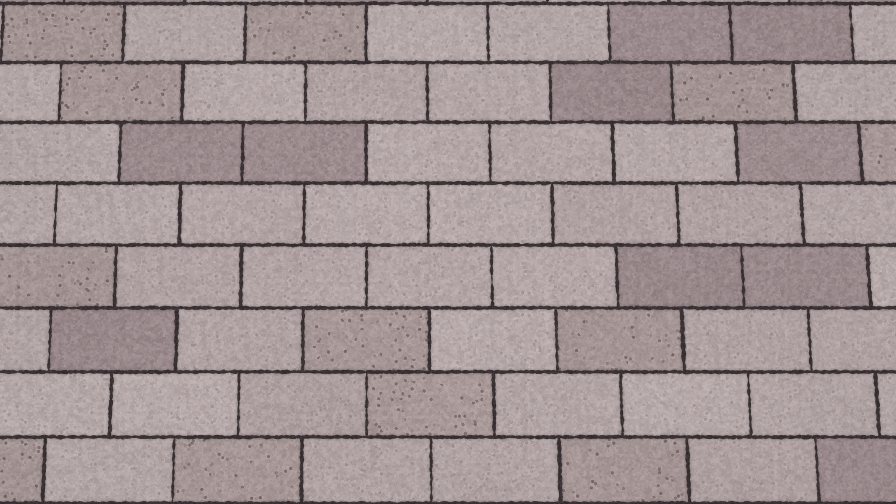
This texture is drawn by a WebGL 1 fragment shader. Its source:

```glsl
precision highp float;
// Concrete pavers in running bond, seen at a slight tilt so that rows grow
// toward the bottom. A projective map gives paver coordinates; cellular noise
// makes the stone grain and roughens the dark joints.

uniform vec2 u_resolution;

// Layout, in units of the canvas height
const float ROWS = 8.627;           // row density at the top line
const float PAVER_WIDTH = 0.24;     // paver pitch at the top line
const float TILT = 0.07;            // growth of pavers toward the bottom
const float TOP_LINE = 0.0069;      // first joint below the top edge
const float CENTER_X = 0.727;       // column that stays upright
const float JOINT_SHIFT = 0.0016;   // sideways wander of upright joints

// Joints
const float BED_HALF = 0.0033;
const float HEAD_HALF = 0.0031;
const float HEAD_VARIATION = 0.0016;
const float RAGGED = 0.0030;
const float JOINT_SCALE = 85.0;

// Grain
const float COARSE_SCALE = 120.0;
const float FINE_SCALE = 215.0;
const float COARSE_CONTRAST = 0.055;
const float FINE_CONTRAST = 0.060;
const float SPECK_DEPTH = 0.13;

// Paver kinds
const float MAUVE_SHARE = 0.13;
const float SPECKLED_SHARE = 0.27;

const vec3 PALE = vec3(0.715, 0.664, 0.662);
const vec3 ROSE = vec3(0.680, 0.624, 0.628);
const vec3 SPECKLED = vec3(0.640, 0.578, 0.578);
const vec3 MAUVE = vec3(0.592, 0.525, 0.535);
const vec3 JOINT = vec3(0.225, 0.190, 0.200);

float hash(vec2 p) {
  return fract(sin(dot(p, vec2(127.1, 311.7))) * 43758.55);
}

// Returns distance to the nearest grain center and that grain's random value
vec2 cellular(vec2 p) {
  vec2 cell = floor(p);
  vec2 nearest = vec2(9.0, 0.0);
  for (int j = -1; j <= 1; j++) {
    for (int i = -1; i <= 1; i++) {
      vec2 id = cell + vec2(float(i), float(j));
      vec2 center = id + vec2(hash(id), hash(id + 57.3));
      float d = distance(p, center);
      if (d < nearest.x) nearest = vec2(d, hash(id + 19.7));
    }
  }
  return nearest;
}

// Base color of a paver and, in w, how strongly it is speckled
vec4 paverKind(vec2 id) {
  float kind = hash(id + 3.1);
  float tone = hash(id + 41.9);
  if (kind < MAUVE_SHARE) return vec4(MAUVE + 0.025 * tone, 0.35);
  if (kind < SPECKLED_SHARE) return vec4(SPECKLED + 0.02 * tone, 1.5);
  return vec4(mix(ROSE, PALE, tone), 0.7);
}

void main() {
  vec2 p = gl_FragCoord.xy / u_resolution.y;
  float pixel = 1.0 / u_resolution.y;

  // Projective paver coordinates, with every other row shifted by half
  float drop = 1.0 - p.y - TOP_LINE;
  float depth = 1.0 + TILT * drop;
  float row = ROWS * drop / depth;
  float pitch = PAVER_WIDTH * depth;
  float rowId = floor(row);
  float column = (p.x - CENTER_X) / pitch + 0.5 * mod(rowId, 2.0);
  vec2 id = vec2(floor(column), rowId);

  // Distances to the nearest level and upright joints
  float headId = floor(column + 0.5);
  float headSeed = hash(vec2(headId, rowId) + 7.7);
  float shift = (hash(vec2(headId, rowId) + 83.2) - 0.5) * JOINT_SHIFT;
  float bed = abs(row - floor(row + 0.5)) * depth * depth / ROWS;
  float head = abs((column - headId) * pitch - shift);
  float headHalf = HEAD_HALF + (headSeed - 0.6) * HEAD_VARIATION;
  float edge = min(bed - BED_HALF, head - headHalf);

  // Crumbled arrises
  vec2 chips = cellular(p * JOINT_SCALE);
  edge += (chips.x - 0.45) * RAGGED + (chips.y - 0.5) * 0.4 * RAGGED;

  // Stone grain and dark specks
  vec4 paver = paverKind(id);
  vec2 coarse = cellular(p * COARSE_SCALE + id * 5.3);
  vec2 fine = cellular(p * FINE_SCALE + id * 9.1);
  float grain = (coarse.y - 0.5) * COARSE_CONTRAST
              + (fine.y - 0.5) * FINE_CONTRAST;
  float speck = smoothstep(0.87, 0.95, coarse.y)
              * (1.0 - smoothstep(0.25, 0.55, coarse.x));
  float cloud = sin(p.x * 9.0 + 2.0 * sin(p.y * 7.0)) * sin(p.y * 11.0 + p.x * 4.0);
  vec3 color = paver.rgb + grain - SPECK_DEPTH * speck * paver.w + 0.006 * cloud;

  // Soft light falloff toward the corners
  vec2 fromCenter = gl_FragCoord.xy / u_resolution - 0.5;
  color *= 1.012 - 0.07 * dot(fromCenter, fromCenter);

  // Grime beside the joints, then the joints themselves
  color *= 1.0 - 0.09 * (1.0 - smoothstep(0.0, 0.006, edge));
  float stone = smoothstep(-0.7 * pixel, 0.7 * pixel, edge);
  vec3 sand = JOINT + (fine.y - 0.5) * 0.06;
  gl_FragColor = vec4(mix(sand, color, stone), 1.0);
}
```
